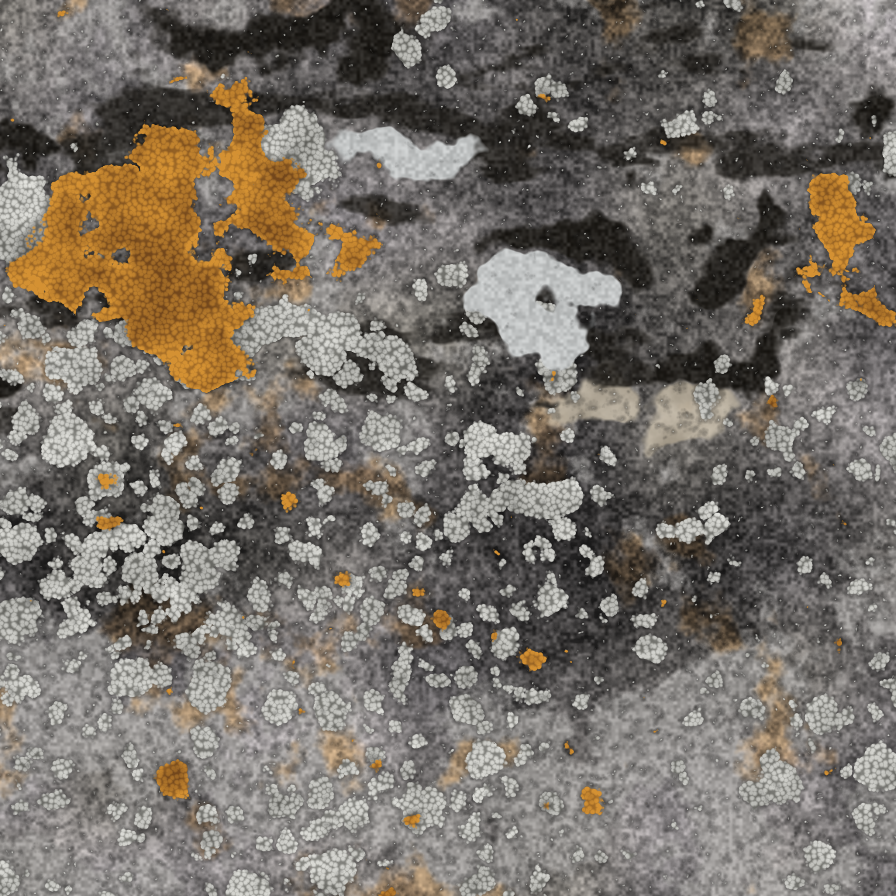
Reproduce this texture procedurally as a Shadertoy shader.

```glsl
// Weathered grey rock with dark crevices, crusts of pale granular lichen and orange lichen patches.

float hash21(vec2 p) {
    vec3 q = fract(p.xyx * 0.1031);
    q += dot(q, q.yzx + 33.33);
    return fract((q.x + q.y) * q.z);
}

vec2 hash22(vec2 p) {
    return vec2(hash21(p), hash21(p + 57.3));
}

float noise(vec2 p) {
    vec2 i = floor(p), f = fract(p);
    f = f * f * (3.0 - 2.0 * f);
    return mix(mix(hash21(i), hash21(i + vec2(1, 0)), f.x),
               mix(hash21(i + vec2(0, 1)), hash21(i + vec2(1, 1)), f.x), f.y);
}

float fbm(vec2 p) {
    float sum = 0.0, amp = 0.52;
    for (int i = 0; i < 5; i++) {
        sum += amp * noise(p);
        p = mat2(1.6, 1.2, -1.2, 1.6) * p + 7.7;
        amp *= 0.5;
    }
    return sum;
}

// Distance to the nearest scattered grain, in cells
float granules(vec2 p) {
    vec2 cell = floor(p);
    float d = 2.0;
    for (int j = -1; j <= 1; j++)
    for (int i = -1; i <= 1; i++) {
        vec2 id = cell + vec2(i, j);
        d = min(d, length(p - id - hash22(id)));
    }
    return d;
}

// Signed distance to scattered round colonies; density sets how many grow
float colonies(vec2 p, float scale, float density, float seed) {
    vec2 q = p * scale, cell = floor(q);
    float d = 1.0;
    for (int j = -1; j <= 1; j++)
    for (int i = -1; i <= 1; i++) {
        vec2 id = cell + vec2(i, j);
        float radius = mix(0.25, 0.62, hash21(id + seed + 17.0));
        radius *= smoothstep(0.0, 0.12, density - hash21(id + seed + 31.0));
        d = min(d, length(q - id - hash22(id + seed)) - radius);
    }
    return d / scale;
}

float ellipse(vec2 p, vec2 center, vec2 radii) {
    return (length((p - center) / radii) - 1.0) * min(radii.x, radii.y);
}

float inside(float d, float soft) {
    return 1.0 - smoothstep(-soft, soft, d);
}

float relief(vec2 p) {
    return fbm(p * vec2(7.0, 13.0)) + 0.35 * fbm(p * 34.0);
}

vec3 rockColor(vec2 p, float upper, float grain) {
    float slope = relief(p) - relief(p + vec2(-0.002, 0.006));
    float lower = 1.0 - smoothstep(0.18, 0.32, p.y + 0.15 * (fbm(p * 6.0) - 0.5));
    float corner = smoothstep(0.55, 0.85, p.x) * smoothstep(0.7, 0.9, p.y);
    float band = smoothstep(0.24, 0.31, p.y) * (1.0 - smoothstep(0.42, 0.52, p.y));
    float tone = 0.385 + 0.75 * (fbm(p * 5.0 + 3.0) - 0.5) + 0.55 * slope * mix(0.4, 1.0, upper);
    tone += 0.07 * lower + 0.1 * corner - 0.12 * band * smoothstep(0.2, 0.65, p.x);
    tone += 0.24 * (grain - 0.5) + 0.26 * (fbm(p * 70.0) - 0.5);
    vec3 tint = mix(vec3(1.03, 1.0, 0.95), vec3(1.01, 0.98, 1.0), noise(p * 8.0));
    vec3 color = max(tone, 0.13) * tint;
    // Chalky film and small flecks
    float film = smoothstep(0.53, 0.68, fbm(p * 11.0 + 40.0) + 0.3 * (fbm(p * 60.0) - 0.5)
        + 0.09 * lower + 0.06 * corner - 0.05 * upper - 0.08 * band);
    color = mix(color, vec3(0.65, 0.64, 0.63) + 0.2 * (grain - 0.5), film * 0.8);
    float rust = smoothstep(0.62, 0.75, fbm(p * 13.0 + 80.0));
    return mix(color, color * vec3(1.2, 0.98, 0.7), rust * 0.7);
}

void mainImage(out vec4 fragColor, in vec2 fragCoord) {
    vec2 p = fragCoord / iResolution.xy;
    float soft = max(0.0015, 0.8 / iResolution.y);
    float grain = noise(p * 260.0);
    float beads = granules(p * 190.0);
    vec2 warp = vec2(fbm(p * 9.0), fbm(p * 9.0 + 21.0)) - 0.5;
    vec2 rough = vec2(noise(p * 75.0), noise(p * 75.0 + 13.0)) - 0.5;
    vec2 w = p + 0.2 * warp + 0.008 * rough;
    float upper = smoothstep(0.42, 0.58, p.y);
    vec3 color = rockColor(p, upper, grain);

    // Bare cream stone
    float bare = min(ellipse(w, vec2(0.77, 0.535), vec2(0.06, 0.045)),
                     ellipse(w, vec2(0.66, 0.57), vec2(0.045, 0.03)));
    vec3 cream = vec3(0.72, 0.68, 0.61) + 0.3 * (fbm(p * 28.0) - 0.5);
    color = mix(color, cream, inside(bare, 0.006) * 0.9);

    // Crevices and pits
    float crevice = ellipse(w, vec2(0.32, 0.97), vec2(0.16, 0.024));
    crevice = min(crevice, ellipse(w, vec2(0.03, 0.83), vec2(0.06, 0.022)));
    crevice = min(crevice, ellipse(w, vec2(0.64, 0.705), vec2(0.06, 0.028)));
    crevice = min(crevice, ellipse(w, vec2(0.85, 0.59), vec2(0.08, 0.026)));
    crevice = min(crevice, colonies(w * vec2(0.7, 1.2), 13.0, 0.17 * upper, 5.0) + 0.006);
    float cracks = smoothstep(0.63, 0.72, fbm(p * vec2(7.0, 17.0) + 11.0)) * upper;
    vec3 hollow = vec3(0.15, 0.14, 0.125) + 0.14 * (grain - 0.5);
    color = mix(color, hollow, max(inside(crevice, 0.007), cracks * 0.85));

    // Grey lichen, thickest in the middle left
    float middle = smoothstep(0.2, 0.32, p.y) * (1.0 - smoothstep(0.6, 0.74, p.y));
    float left = 1.0 - smoothstep(0.5, 0.72, p.x);
    float density = 0.08 + 0.5 * middle * left + 0.24 * (1.0 - smoothstep(0.2, 0.35, p.y));
    density += 1.1 * (fbm(p * 6.0 + 60.0) - 0.5) - 0.1 * upper * (1.0 - left);
    vec2 lobes = p + 0.03 * warp + 0.009 * rough;
    float crust = min(colonies(lobes, 24.0, density * 0.75, 2.0), colonies(lobes, 52.0, density * 0.8, 9.0));
    crust = min(crust, ellipse(w, vec2(0.02, 0.76), vec2(0.07, 0.045)));
    crust = min(crust, ellipse(w, vec2(0.34, 0.855), vec2(0.06, 0.04)));
    crust = min(crust, ellipse(w, vec2(0.35, 0.63), vec2(0.08, 0.03)));
    crust += 0.004 * (beads - 0.4);
    color *= mix(0.72, 1.0, smoothstep(0.0, 0.009, crust));
    float bead = 1.0 - smoothstep(0.2, 0.85, beads);
    vec3 ash = mix(vec3(0.46, 0.46, 0.44), vec3(0.77, 0.77, 0.75), bead);
    ash += 0.3 * (fbm(p * 30.0) - 0.5);
    color = mix(color, ash, inside(crust, soft));

    // Smooth white lichen
    float white = min(ellipse(w, vec2(0.47, 0.84), vec2(0.07, 0.028)),
                      ellipse(w, vec2(0.6, 0.64), vec2(0.04, 0.032)));
    color = mix(color, vec3(0.75, 0.76, 0.76) + 0.16 * (grain - 0.5), inside(white, soft * 2.0));

    // Orange lichen: two large patches and scattered rosettes
    float orange = ellipse(w, vec2(0.235, 0.725), vec2(0.18, 0.085));
    orange = min(orange, ellipse(w, vec2(0.25, 0.85), vec2(0.085, 0.08)));
    orange = min(orange, ellipse(w, vec2(0.22, 0.64), vec2(0.075, 0.05)));
    orange = min(orange, ellipse(w, vec2(0.93, 0.75), vec2(0.055, 0.055)));
    orange = min(orange, ellipse(w, vec2(0.95, 0.67), vec2(0.08, 0.03)));
    orange = max(orange, 0.12 * (fbm(p * 17.0 + 90.0) - 0.64));
    orange = min(orange, colonies(lobes, 13.0, 0.14 - 0.07 * upper, 41.0) + 0.012);
    orange = min(orange, colonies(lobes, 38.0, 0.08, 73.0) + 0.003);
    orange += 0.005 * (beads - 0.4);
    color *= mix(0.75, 1.0, smoothstep(0.0, 0.008, orange));
    float glow = 0.55 * bead + 1.3 * (fbm(p * 22.0 + 15.0) - 0.5) + 0.15;
    glow += 0.3 * smoothstep(-0.014, 0.0, orange);
    vec3 ochre = mix(vec3(0.45, 0.28, 0.11), vec3(0.83, 0.57, 0.2), clamp(glow, 0.0, 1.0));
    color = mix(color, ochre, inside(orange, soft));

    fragColor = vec4(clamp(color, 0.0, 1.0), 1.0);
}
```
